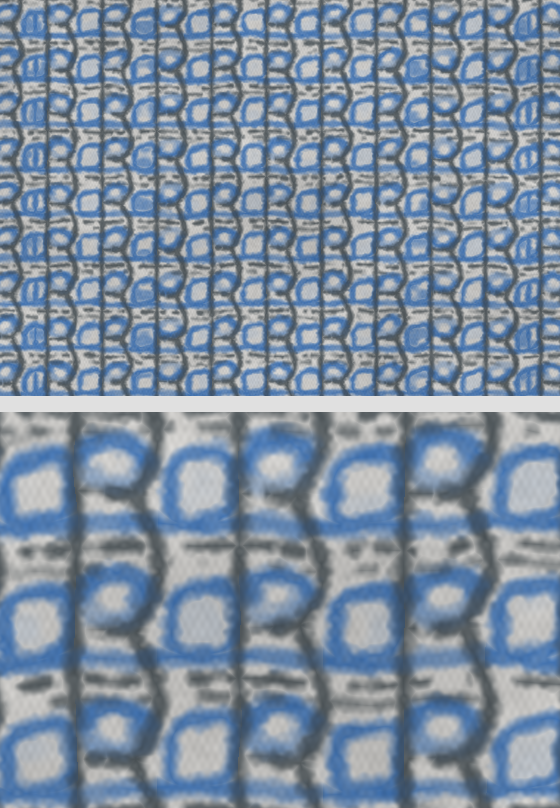
Top: the whole. Bottom: its middle third, enlarged.
Give the GLSL for this texture, as a WebGL 1 fragment shader.

```glsl
precision highp float;
uniform vec2 u_resolution;

const vec2 REPEATS = vec2(10.22, 8.85);    // cells across and down
const vec2 OFFSET = vec2(0.866, 0.79);     // first grey line, first blue bar
const float CELL_ASPECT = 0.816;           // cell height over width
const float EDGE = 0.046;                  // ink softness, in cell widths
const float LINE_W = 0.048;                // half widths of the strokes
const float SCALLOP_W = 0.054;
const float DASH_W = 0.034;
const float BLUE_W = 0.056;
const float WARP = 0.06;
const float WEAVE_COUNT = 190.0;
const float BLOT_EVERY = 5.0;              // columns between blotted ones
const float POST_EVERY = 9.0;              // columns between split windows
const vec3 CLOTH = vec3(0.785, 0.78, 0.77);
const vec3 BLUE = vec3(0.235, 0.425, 0.665);
const vec3 GREY = vec3(0.29, 0.32, 0.335);
const vec3 GREY_ON_BLUE = vec3(0.235, 0.315, 0.405);

float hash(vec2 p) {
  return fract(sin(dot(p, vec2(127.1, 311.7))) * 43758.5453);
}

float noise(vec2 p) {
  vec2 i = floor(p), f = fract(p);
  f = f * f * (3.0 - 2.0 * f);
  return mix(mix(hash(i), hash(i + vec2(1.0, 0.0)), f.x),
             mix(hash(i + vec2(0.0, 1.0)), hash(i + vec2(1.0)), f.x), f.y);
}

float stroke(float d, float halfWidth) {
  return 1.0 - smoothstep(halfWidth - EDGE, halfWidth + EDGE, d);
}

// signed vertical distance to a level that recurs in every row
float fromLevel(float v, float level) {
  return (fract(v - level + 0.5) - 0.5) * CELL_ASPECT;
}

float dashDistance(float x, float y, float halfLength) {
  return length(vec2(max(abs(x) - halfLength, 0.0), y));
}

float roundBox(vec2 p, vec2 halfSize, float r) {
  vec2 q = abs(p) - halfSize + r;
  return length(max(q, 0.0)) + min(max(q.x, q.y), 0.0) - r;
}

// grey chain of scales bulging to the right, each hooked onto the next
float scallopDistance(float u, float v, float reach) {
  float t = fract(v + 0.24);
  float phase = 3.14159 * pow(t, 1.3);
  float slope = reach * cos(phase) * 4.08 * pow(t, 0.3) / CELL_ASPECT;
  float d = abs(u - 0.36 - reach * sin(phase)) / sqrt(1.0 + slope * slope);
  return min(d, dashDistance(u - 0.3, fromLevel(v, 0.77), 0.08));
}

float blueInk(float u, float v, vec3 vary, float post, float rough, float patch) {
  // bar along the foot of each row
  float ink = stroke(abs(fromLevel(v, 0.0)) + rough, BLUE_W)
            * mix(0.65 + 0.35 * patch, 1.0, step(0.5, u));
  // window frame in the right half, its top sloping up to the right
  vec2 q = vec2(u - 0.78, fromLevel(v, 0.735));
  q.y += q.x * (0.1 + 0.25 * vary.y);
  float frame = abs(roundBox(q, vec2(0.2, 0.2), 0.13));
  ink = max(ink, stroke(frame + rough, BLUE_W * (0.85 + 0.25 * vary.x)));
  ink = max(ink, post * stroke(dashDistance(q.y, q.x, 0.16) + rough, BLUE_W));
  // crescent held inside the scallop: an arch or a bowl
  vec2 a = vec2(u - 0.23, fromLevel(v, 0.53));
  a.y += a.x * 0.45 * (vary.x - 0.3);
  float ring = abs(length(a / vec2(0.23, 0.16)) - 0.85) * 0.17;
  float side = a.y * (vary.z < 0.4 ? 1.0 : -1.0);
  float crescent = stroke(ring + rough, BLUE_W * 1.1);
  crescent *= mix(0.3 + 0.4 * patch, 1.0, smoothstep(-0.08, 0.02, side));
  return max(ink, crescent);
}

float greyInk(float u, float v, vec3 vary, float rough, float broken) {
  float fromLine = fract(u + 0.5) - 0.5;
  float ink = stroke(abs(fromLine) + rough, LINE_W);
  float scallop = scallopDistance(u, v, 0.14 + 0.05 * vary.y);
  ink = max(ink, stroke(scallop + rough, SCALLOP_W));
  // broken dashes across the line, on the white band and inside the scallop
  float crossing = dashDistance(fromLine - 0.04, fromLevel(v, 0.17), 0.34);
  float inner = dashDistance(u - 0.2, fromLevel(v, 0.76), 0.2);
  float dash = stroke(min(crossing, inner) + rough, DASH_W)
             * smoothstep(0.05, 0.5, broken);
  float band = stroke(abs(fromLevel(v, 0.31)) + rough, DASH_W)
             * smoothstep(0.25, 0.75, 1.0 - broken);
  return max(ink, max(dash, 0.8 * band));
}

void main() {
  vec2 uv = gl_FragCoord.xy / u_resolution;
  vec2 cell = vec2(uv.x, 1.0 - uv.y) * REPEATS - OFFSET;

  // hand-drawn wobble; the upright lines wander least
  vec2 wobble = vec2(noise(cell * 2.7), noise(cell * 2.7 + 41.0)) - 0.5;
  vec2 p = cell + wobble * WARP * vec2(0.5, 1.4);
  float column = floor(p.x);
  vec3 vary = vec3(hash(vec2(column, 3.0)), hash(vec2(column, 7.0)),
                   hash(vec2(column, 13.0)));
  float blotted = 1.0 - step(0.5, abs(mod(column, BLOT_EVERY) - 1.0));
  float post = step(POST_EVERY - 1.5, mod(column, POST_EVERY));
  float u = fract(p.x);
  float v = p.y + (vary.z - 0.5) * 0.06 * sin(3.14159 * u);

  // uneven printing
  float grain = noise(cell * 20.0);
  float patch = noise(cell * 4.5 + 17.0);
  float broad = noise(cell * 0.8 + 5.0);
  float rough = (grain - 0.5) * 0.035 + (noise(cell * 9.0) - 0.5) * 0.035;
  float broken = noise(cell * vec2(9.0, 4.0) + 73.0);
  float blue = blueInk(u, v, vary, post, rough, patch);
  float grey = greyInk(u, v, vary, rough, broken);

  // pale blue blots that spread over the windows of some columns
  float blot = smoothstep(0.3, 0.7, patch) * smoothstep(0.45, 0.6, u);
  blot *= smoothstep(0.25, 0.1, abs(fromLevel(v, 0.74)));
  blue = max(blue, blot * (0.15 + 0.6 * max(blotted, post)));

  vec3 color = CLOTH * (0.95 + 0.07 * patch);
  color = mix(color, BLUE, blue * (0.8 + 0.2 * grain));
  color = mix(color, mix(GREY, GREY_ON_BLUE, blue), grey * (0.84 + 0.16 * grain));
  color *= 0.95 + 0.1 * broad;

  // woven threads
  vec2 thread = uv * WEAVE_COUNT * vec2(1.0, REPEATS.y * CELL_ASPECT / REPEATS.x);
  float weave = sin(6.28318 * thread.x + 3.14159 * floor(thread.y))
              * sin(3.14159 * fract(thread.y));
  color *= 1.0 + 0.025 * weave + 0.05 * (noise(thread * 1.3) - 0.5);
  gl_FragColor = vec4(color, 1.0);
}
```
